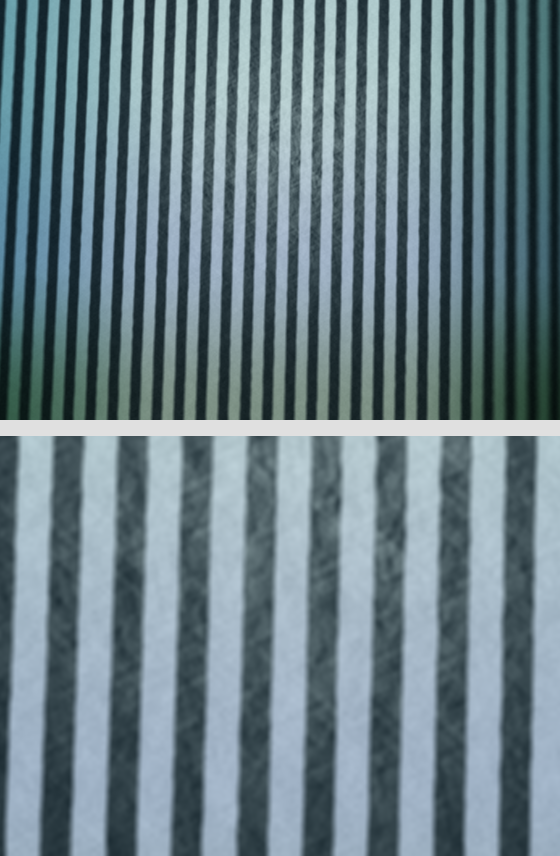
Top: the whole. Bottom: its middle third, enlarged.
Write a Shadertoy shader that draws this pattern.

```glsl
float hash(vec2 p) {
    return fract(sin(dot(p, vec2(127.1, 311.7))) * 43758.5453);
}

float valueNoise(vec2 p) {
    vec2 cell = floor(p), f = fract(p);
    f = f * f * (3.0 - 2.0 * f);
    float low = mix(hash(cell), hash(cell + vec2(1.0, 0.0)), f.x);
    float high = mix(hash(cell + vec2(0.0, 1.0)), hash(cell + vec2(1.0, 1.0)), f.x);
    return mix(low, high, f.y);
}

// Short streaks at several angles, centred on zero
float fibres(vec2 p) {
    float sum = 0.0;
    for (int i = 0; i < 4; i++) {
        float angle = 0.45 + 0.65 * float(i);
        float c = cos(angle), s = sin(angle);
        vec2 along = mat2(c, -s, s, c) * p;
        sum += valueNoise(along * vec2(40.0, 190.0) + 17.0 * float(i)) - 0.5;
    }
    return sum * 0.5;
}

// Fanned stripes: 0 on the dark bands, 1 on the pale ones
float stripes(vec2 uv, vec2 p) {
    float period = mix(0.0395, 0.0380, uv.y);
    float middle = mix(0.4375, 0.4580, uv.y);
    float wobble = 0.025 * (valueNoise(p * vec2(35.0, 60.0)) - 0.5);
    float band = (uv.x - middle) / period + wobble;
    float fromDark = abs(fract(band + 0.5) - 0.5);
    float blur = 0.075 + 0.14 * smoothstep(0.78, 1.0, uv.x)
               + 0.04 * smoothstep(0.15, 0.0, uv.x)
               + 0.03 * smoothstep(0.35, 0.0, uv.y);
    blur = max(blur, fwidth(band));
    return smoothstep(0.235 - blur, 0.235 + blur, fromDark);
}

void mainImage(out vec4 fragColor, in vec2 fragCoord) {
    vec2 uv = fragCoord / iResolution.xy;
    vec2 p = fragCoord / iResolution.y;
    float streak = fibres(p);

    // Pale fabric: green-grey, then blue, then cyan up the canvas
    vec3 pale = mix(vec3(0.49, 0.57, 0.52), vec3(0.61, 0.69, 0.77), smoothstep(0.0, 0.40, uv.y));
    pale = mix(pale, vec3(0.68, 0.79, 0.80), smoothstep(0.38, 0.85, uv.y));
    vec3 dark = mix(vec3(0.09, 0.14, 0.15), vec3(0.11, 0.17, 0.20), smoothstep(0.0, 0.4, uv.y));

    // Sheen lifts the dark bands most
    vec2 offset = (uv - vec2(0.52, 0.65)) / vec2(0.22, 0.30);
    float sheen = exp(-dot(offset, offset));
    dark += vec3(0.21, 0.22, 0.21) * sheen * (1.0 + 0.7 * streak);
    pale += vec3(0.05, 0.03, 0.02) * sheen;

    vec3 color = mix(dark, pale, stripes(uv, p));

    // Fine fibres and grain
    color += streak * (0.025 + 0.035 * sheen);
    color += 0.02 * (valueNoise(p * 260.0) - 0.5);

    // Edge falloff loses red first, and the lower corners turn green
    float left = smoothstep(0.32, -0.05, uv.x);
    float right = smoothstep(0.70, 1.02, uv.x);
    float low = smoothstep(0.40, 0.0, uv.y);
    color *= 1.0 - left * vec3(0.42, 0.22, 0.17);
    color *= 1.0 - right * vec3(0.58, 0.42, 0.42);
    color *= 1.0 - low * (left + right) * vec3(0.34, 0.22, 0.38);

    fragColor = vec4(clamp(color, 0.0, 1.0), 1.0);
}
```
